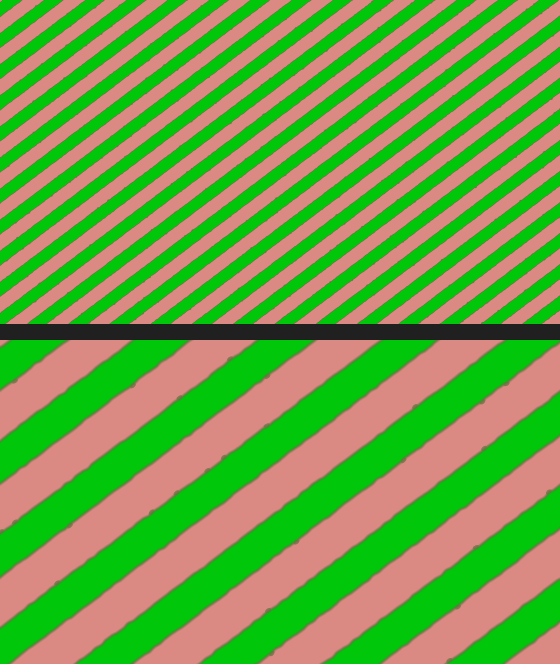
Top: the whole. Bottom: its middle third, enlarged.
A Shadertoy shader for this pattern:

```glsl
// Diagonal green stripes on dusty pink, with thin olive, slightly ragged edges.

const vec3 PINK = vec3(0.853, 0.540, 0.512);
const vec3 GREEN = vec3(0.0, 0.78, 0.04);
const vec3 EDGE_SHADE = vec3(0.02, 0.14, 0.01);  // darkening where colours meet
const vec3 SPECK = vec3(0.40, 0.45, 0.25);

const vec2 REPEATS = vec2(13.57, 10.42);  // stripes across and down the canvas
const float PHASE = 0.309;                // first stripe centre at the top left
const float GREEN_SHARE = 0.465;          // green part of one repeat

// Lengths below are fractions of the canvas height.
const float EDGE_SOFTNESS = 0.0027;
const float RAGGEDNESS = 0.0007;
const float RAG_LENGTH = 0.007;
const float SPECK_SPACING = 0.03;
const float SPECK_RADIUS = 0.002;
const float SPECK_CHANCE = 0.14;

float hash(vec2 p) {
    vec3 q = fract(p.xyx * vec3(0.1031, 0.1030, 0.0973));
    q += dot(q, q.yzx + 33.33);
    return fract((q.x + q.y) * q.z);
}

// Smooth noise along one edge, from -1 to 1
float edgeNoise(float s, float seed) {
    float cell = floor(s);
    float blend = smoothstep(0.0, 1.0, s - cell);
    return 2.0 * mix(hash(vec2(cell, seed)), hash(vec2(cell + 1.0, seed)), blend) - 1.0;
}

// Coverage of the sparse dots sitting on an edge
float speckMask(float along, float dist, float seed, float pixel) {
    float s = along / SPECK_SPACING;
    float cell = floor(s);
    vec2 key = vec2(cell, seed + 71.0);
    float centre = 0.2 + 0.6 * hash(key + 13.0);
    vec2 offset = vec2((s - cell - centre) * SPECK_SPACING * 0.6, dist - 0.001);
    float dotMask = 1.0 - smoothstep(-0.5 * pixel, 0.5 * pixel, length(offset) - SPECK_RADIUS);
    return dotMask * step(hash(key), SPECK_CHANCE);
}

void mainImage(out vec4 fragColor, in vec2 fragCoord) {
    float pixel = 1.0 / iResolution.y;
    vec2 p = fragCoord * pixel;
    float aspect = iResolution.x * pixel;

    // Stripe coordinate: whole numbers lie on green centre lines
    vec2 frequency = vec2(REPEATS.x / aspect, -REPEATS.y);
    float t = dot(p, frequency) + REPEATS.y - PHASE;
    float stripe = floor(t + 0.5);
    float across = t - stripe;

    // Signed distance to the nearest edge, positive in the pink
    float density = length(frequency);
    float dist = (abs(across) - 0.5 * GREEN_SHARE) / density;
    float along = dot(p, vec2(-frequency.y, frequency.x)) / density;
    float seed = 2.0 * stripe + step(0.0, across) + 50.0;
    dist += RAGGEDNESS * edgeNoise(along / RAG_LENGTH, seed);

    // Blend the two colours and darken the seam
    float halfWidth = max(EDGE_SOFTNESS, 0.7 * pixel);
    float green = 1.0 - smoothstep(-halfWidth, halfWidth, dist);
    vec3 colour = mix(PINK, GREEN, green);
    colour -= EDGE_SHADE * 4.0 * green * (1.0 - green);
    colour = mix(colour, SPECK, 0.7 * speckMask(along, dist, seed, pixel));

    fragColor = vec4(colour, 1.0);
}
```
